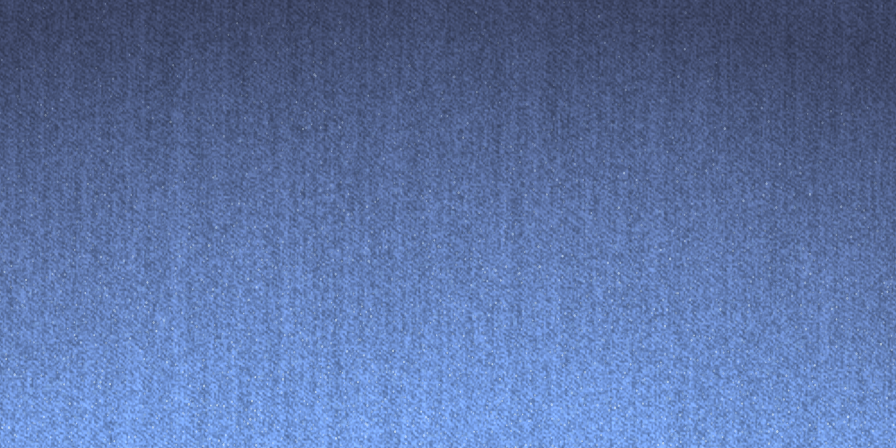
This texture is drawn by a Shadertoy shader. Its source:

```glsl
// Blue denim lit from below: a soft vertical gradient carries thin uneven warp
// threads, a fine falling twill and crisp grain, all from hashed value noise.
// Scattered pale flecks grow denser and brighter toward the lit lower edge.

const vec3 SHADE_COLOR = vec3(0.225, 0.255, 0.370);
const vec3 MID_COLOR = vec3(0.358, 0.445, 0.645);
const vec3 LIT_COLOR = vec3(0.455, 0.615, 0.900);
const vec3 FLECK_COLOR = vec3(0.84, 0.91, 0.96);
const vec3 FIBRE_COLOR = vec3(0.54, 0.70, 0.92);

const float LIGHT_CENTER = 0.90;           // x of the brightest column
const float SIDE_FALLOFF = 0.13;
const float TWILL_LINES = 84.0;            // diagonal ribs per canvas height
const float TWILL_SLOPE = 0.75;
const float TWILL_STRENGTH = 0.05;
const float WARP_THREADS = 190.0;          // threads per canvas height
const float WARP_STRENGTH = 0.18;
const float GRAIN_CELLS = 250.0;
const float GRAIN_STRENGTH = 0.44;
const float FIBRE_STRENGTH = 0.50;
const float FLECK_CELLS = 68.0;
const int FLECK_LAYERS = 3;

// Integer hash of a lattice cell, in 0..1.
float hash(vec2 cell, uint seed) {
    uvec2 q = uvec2(ivec2(floor(cell)) + 4096);
    uint h = q.x * 1597334677u ^ q.y * 3812015801u ^ seed * 2654435769u;
    h = (h ^ (h >> 16)) * 2246822519u;
    h = (h ^ (h >> 13)) * 3266489917u;
    return float((h ^ (h >> 16)) >> 8) / 16777216.0;
}

float valueNoise(vec2 p, uint seed) {
    vec2 cell = floor(p);
    vec2 f = fract(p);
    f = f * f * (3.0 - 2.0 * f);
    float low = mix(hash(cell, seed), hash(cell + vec2(1, 0), seed), f.x);
    float high = mix(hash(cell + vec2(0, 1), seed), hash(cell + vec2(1, 1), seed), f.x);
    return mix(low, high, f.y);
}

// Long vertical threads, mostly narrow, centred on zero.
float warpStreaks(vec2 p) {
    float fine = valueNoise(p * vec2(WARP_THREADS, 7.0), 1u);
    float medium = valueNoise(p * vec2(WARP_THREADS * 0.45, 2.5), 2u);
    float broad = valueNoise(p * vec2(WARP_THREADS * 0.12, 1.2), 3u);
    return 0.65 * fine + 0.35 * medium + 0.12 * broad - 0.56;
}

// Diagonal ribs falling to the right, bent by the uneven weave.
float twill(vec2 p) {
    float bend = 0.7 * valueNoise(p * 30.0, 4u);
    return sin(6.2832 * (TWILL_LINES * (p.y + TWILL_SLOPE * p.x) + bend));
}

// One small jittered fleck per cell where the hash allows it.
float flecks(vec2 p, float light, float pixel) {
    float sum = 0.0;
    for (int i = 0; i < FLECK_LAYERS; i++) {
        uint seed = 10u + uint(i) * 4u;
        vec2 q = p * FLECK_CELLS + float(i) * vec2(17.37, 9.61);
        vec2 cell = floor(q);
        vec2 jitter = vec2(hash(cell, seed), hash(cell, seed + 1u));
        vec2 d = (fract(q) - mix(vec2(0.25), vec2(0.75), jitter)) / FLECK_CELLS;
        d.y *= 0.85;
        float radius = mix(0.0014, 0.0026, hash(cell, seed + 2u));
        float present = step(hash(cell, seed + 3u), mix(0.03, 0.22, light));
        float dotMask = 1.0 - smoothstep(radius - 0.5 * pixel, radius + 0.5 * pixel, length(d));
        sum += present * dotMask * mix(0.2, 1.0, jitter.x * jitter.y);
    }
    return min(sum, 1.0);
}

void mainImage(out vec4 fragColor, in vec2 fragCoord) {
    vec2 p = fragCoord / iResolution.y;
    float pixel = 1.0 / iResolution.y;

    // Broad illumination with a softly mottled edge.
    float side = p.x - LIGHT_CENTER;
    float light = 1.02 - p.y - SIDE_FALLOFF * side * side;
    light += 0.04 * (valueNoise(p * vec2(5.0, 3.0), 5u) - 0.5);
    light = clamp(light, 0.0, 1.0);
    vec3 color = mix(SHADE_COLOR, MID_COLOR, smoothstep(-0.15, 0.58, light));
    color = mix(color, LIT_COLOR, smoothstep(0.35, 1.08, light));

    // Woven detail: threads, ribs and grain.
    float grain = 0.75 * valueNoise(p * GRAIN_CELLS * vec2(1.0, 0.85), 6u)
                + 0.25 * valueNoise(p * GRAIN_CELLS * 0.5, 7u) - 0.5;
    float ribFade = 1.0 - smoothstep(0.4, 0.7, TWILL_LINES * 1.25 * pixel);
    float weave = WARP_STRENGTH * warpStreaks(p)
                + TWILL_STRENGTH * ribFade * twill(p)
                + GRAIN_STRENGTH * grain;
    color *= 1.0 + weave;

    // Brighter blue fibres, then pale flecks catching the light.
    float fibre = smoothstep(0.68, 0.95, valueNoise(p * GRAIN_CELLS * vec2(0.75, 0.6), 8u));
    color = mix(color, FIBRE_COLOR, FIBRE_STRENGTH * fibre * light);
    float sparkle = flecks(p, light, pixel) * mix(0.3, 0.85, light);
    color = mix(color, FLECK_COLOR, sparkle);

    fragColor = vec4(clamp(color, 0.0, 1.0), 1.0);
}
```
